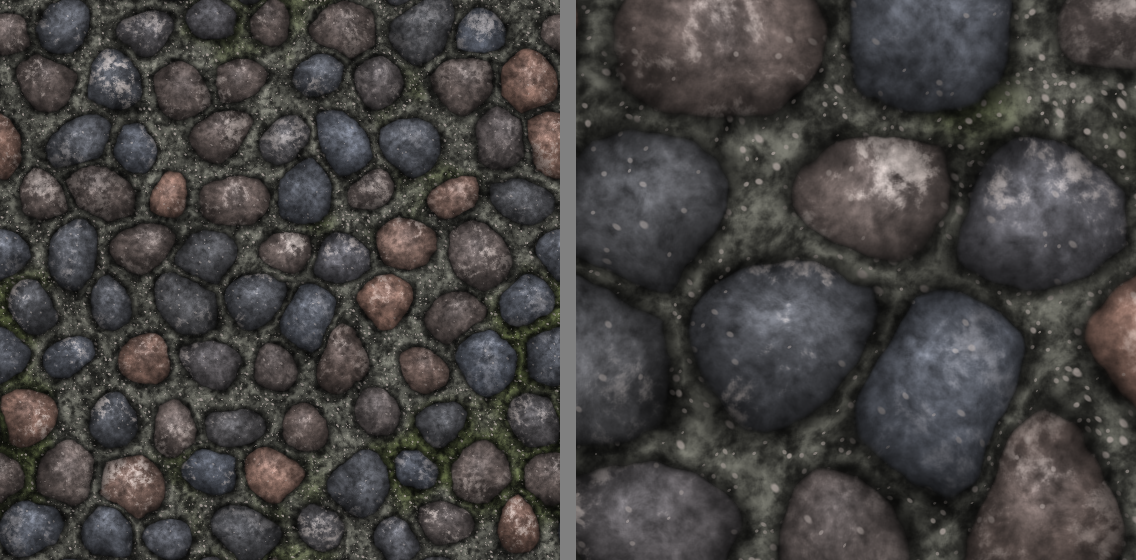
Left: the whole. Right: its middle third, enlarged.
Reproduce this texture procedurally as a three.js fragment shader.

```glsl
// Rounded cobbles bedded in gritty, mossy ground, tiling on both axes.
#define COLUMNS 8.0
#define ROWS 10.0
#define JITTER 0.38
#define GAP 0.09
#define WARP 0.20
#define EDGE 0.016
#define SIZE_MIN 0.34
#define SIZE_MAX 0.50
#define GRIT_CELLS 110.0
#define MOSS_AMOUNT 0.6

varying vec2 vUv;

const vec3 SLATE = vec3(0.285, 0.30, 0.335);
const vec3 CHARCOAL = vec3(0.25, 0.25, 0.26);
const vec3 UMBER = vec3(0.32, 0.285, 0.275);
const vec3 RUST = vec3(0.43, 0.335, 0.30);
const vec3 BLOOM = vec3(0.66, 0.62, 0.60);
const vec3 SOIL = vec3(0.125, 0.125, 0.115);
const vec3 SAND = vec3(0.45, 0.45, 0.415);
const vec3 MOSS = vec3(0.24, 0.28, 0.13);

vec2 hash2(vec2 p) {
  vec3 a = fract(p.xyx * vec3(0.1031, 0.1030, 0.0973));
  a += dot(a, a.yzx + 33.33);
  return fract((a.xx + a.yz) * a.zy);
}

// Value noise that wraps after a whole number of cells
float noise(vec2 uv, float cells) {
  vec2 p = uv * cells;
  vec2 i = floor(p);
  vec2 f = fract(p);
  f = f * f * (3.0 - 2.0 * f);
  vec2 a = mod(i, cells) + cells;
  vec2 b = mod(i + 1.0, cells) + cells;
  return mix(mix(hash2(a).x, hash2(vec2(b.x, a.y)).x, f.x),
             mix(hash2(vec2(a.x, b.y)).x, hash2(b).x, f.x), f.y);
}

// Octaves alternate between straight and diagonal lattices; both wrap
float fbm(vec2 uv, float cells) {
  float sum = 0.0;
  float weight = 0.5;
  for (int i = 0; i < 4; i++) {
    sum += weight * noise(uv, cells);
    uv = vec2(uv.x - uv.y, uv.x + uv.y);
    cells = floor(cells * 1.4);
    weight *= 0.6;
  }
  return sum / 1.088;
}

// Sparse pale flecks, one at most per cell
float flecks(vec2 uv, float cells, float density) {
  vec2 p = uv * cells;
  vec2 id = mod(floor(p), cells);
  vec2 pick = hash2(id + 17.0);
  vec2 offset = fract(p) - mix(vec2(0.35), vec2(0.65), hash2(id + 59.0));
  offset.x += (pick.y - 0.5) * offset.y;
  float radius = mix(0.15, 0.4, pick.y);
  return step(pick.x, density) * smoothstep(radius, radius * 0.4, length(offset));
}

// Egg-like superellipse: signed distance in column widths
float pebble(vec2 delta, float size, float aspect, float angle) {
  float c = cos(angle);
  float s = sin(angle);
  vec2 q = mat2(c, -s, s, c) * delta / (size * vec2(sqrt(aspect), inversesqrt(aspect)));
  q.y *= 1.0 + 0.2 * clamp(q.x, -1.2, 1.2);
  vec2 bulge = pow(abs(q) + 0.0001, vec2(2.2));
  return (pow(bulge.x + bulge.y, 1.0 / 2.2) - 1.0) * size;
}

void main() {
  vec2 bend = vec2(fbm(vUv, 16.0), fbm(vUv + 0.37, 16.0)) - 0.5;
  vec2 p = vUv * vec2(COLUMNS, ROWS) + WARP * bend;

  // Nearest and second nearest stone on a staggered grid
  float nearest = 9.0;
  float second = 9.0;
  float size = 1.0;
  vec2 local = vec2(0.0);
  vec2 stone = vec2(0.0);
  for (int j = -1; j <= 1; j++) {
    float row = floor(p.y) + float(j);
    float shift = 0.5 * mod(row, 2.0);
    for (int i = -1; i <= 1; i++) {
      vec2 cell = vec2(floor(p.x - shift) + float(i), row);
      vec2 id = mod(cell, vec2(COLUMNS, ROWS));
      vec2 form = hash2(id + 41.0);
      vec2 center = cell + 0.5 + vec2(shift, 0.0) + JITTER * (hash2(id + 3.0) - 0.5);
      vec2 delta = (p - center) * vec2(1.0, COLUMNS / ROWS);
      float radius = mix(SIZE_MIN, SIZE_MAX, form.y);
      float d = pebble(delta, radius, mix(1.05, 1.55, hash2(id + 83.0).x), form.x * 3.14159);
      if (d < nearest) {
        second = nearest;
        nearest = d;
        size = radius;
        local = delta / radius;
        stone = id;
      } else {
        second = min(second, d);
      }
    }
  }
  // Rounded cut that keeps neighbours apart
  float cut = 0.5 * (GAP - second + nearest);
  float blend = max(0.16 - abs(nearest - cut), 0.0) / 0.16;
  float field = max(nearest, cut) + 0.04 * blend * blend;

  vec2 fineUv = vUv + 0.012 * bend;
  float grain = fbm(fineUv, 130.0);
  float mottle = fbm(fineUv + 0.11, 34.0);

  // Ground: soil, sand, moss and flecks, darkened beside the stones
  float sandy = smoothstep(0.22, 0.78, 0.4 * fbm(fineUv + 0.43, 60.0) + 0.6 * grain);
  vec3 ground = mix(SOIL, SAND, sandy);
  float moss = smoothstep(0.48, 0.7, fbm(vUv + 0.21, 5.0));
  ground = mix(ground, MOSS * (0.3 + 1.2 * sandy), MOSS_AMOUNT * moss);
  ground *= 0.6 + 0.8 * mottle;
  ground = mix(ground, BLOOM, 0.8 * flecks(fineUv, GRIT_CELLS, 0.2));
  ground = mix(ground, BLOOM, 0.6 * flecks(fineUv + 0.3, GRIT_CELLS + 60.0, 0.2));
  ground *= mix(0.36, 1.0, smoothstep(-0.01, 0.11, field + 0.05 * (mottle - 0.5)));

  // Stone: own tint, mineral mottling and weathered bloom
  vec2 tint = hash2(stone + 127.0);
  vec3 rock = mix(SLATE, CHARCOAL, tint.x);
  rock = mix(rock, UMBER, smoothstep(0.4, 0.7, tint.y));
  rock = mix(rock, RUST, smoothstep(0.82, 0.97, tint.y));
  rock *= (0.5 + mottle) * (0.6 + 0.8 * grain);
  float worn = smoothstep(0.53, 0.68, 0.65 * fbm(vUv + 0.63, 20.0) + 0.35 * grain);
  rock = mix(rock, BLOOM * (0.6 + 0.7 * grain), worn * mix(0.08, 0.7, hash2(stone + 211.0).x));
  rock = mix(rock, BLOOM, 0.45 * flecks(fineUv + 0.5, GRIT_CELLS + 20.0, 0.08));

  // Dome shading with a soft sky sheen towards the top
  float rim = 1.0 - clamp(-field / (0.7 * size), 0.0, 1.0);
  float dome = sqrt(max(1.0 - rim * rim, 0.0));
  rock *= mix(0.32, 1.1, dome) * (1.0 + 0.22 * local.y);
  vec2 glint = local - vec2(0.0, 0.3);
  rock += vec3(0.11, 0.113, 0.12) * exp(-4.5 * dot(glint, glint)) * (0.1 + 1.3 * grain) * dome;

  gl_FragColor = vec4(mix(rock, ground, smoothstep(-EDGE, EDGE, field)), 1.0);
}
```
